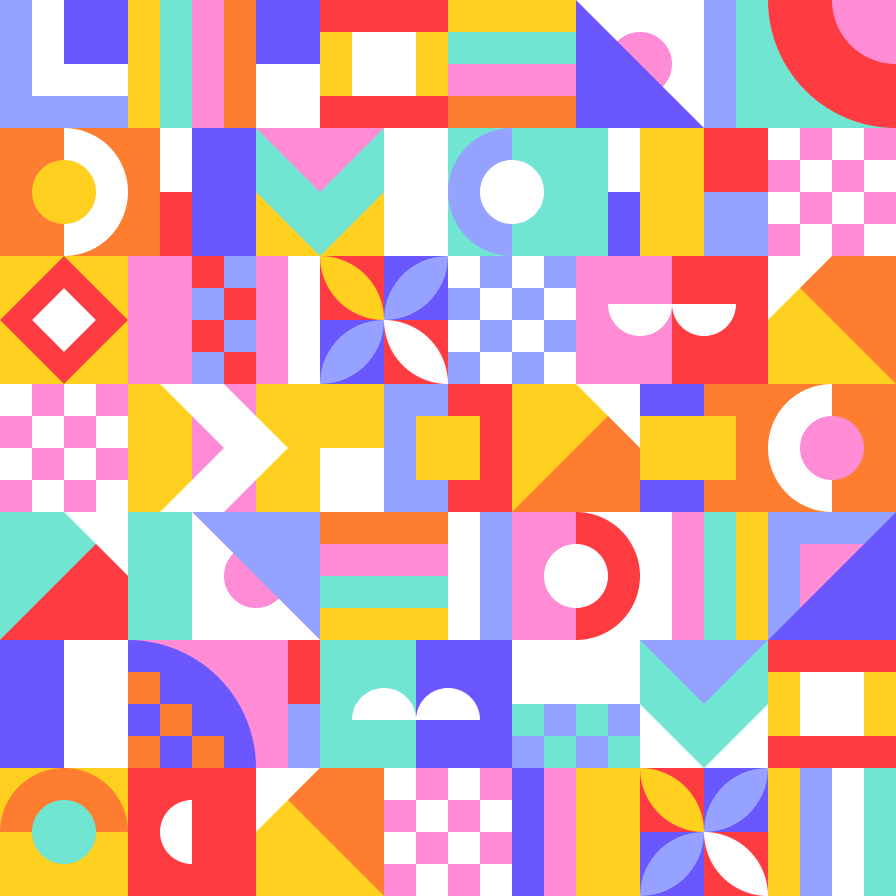
This pattern is drawn by a WebGL 2 fragment shader. Its source:

```glsl
#version 300 es
precision highp float;
// Seven rows of flat geometric tiles in eight bright colours.
uniform vec2 u_resolution;
out vec4 fragColor;

const vec3 WHITE = vec3(1.0);
const vec3 RED = vec3(1.0, 0.23, 0.26);
const vec3 ORANGE = vec3(1.0, 0.49, 0.19);
const vec3 YELLOW = vec3(1.0, 0.815, 0.125);
const vec3 TEAL = vec3(0.44, 0.90, 0.82);
const vec3 PINK = vec3(1.0, 0.55, 0.83);
const vec3 LILAC = vec3(0.59, 0.635, 1.0);
const vec3 VIOLET = vec3(0.42, 0.34, 1.0);

// Motifs: each fills a tile of 4 by 4 units, with q.y running downwards.
vec3 bars(float t, vec3 a, vec3 b, vec3 c, vec3 d) {
  return t < 1.0 ? a : t < 2.0 ? b : t < 3.0 ? c : d;
}
vec3 checker(vec2 q, vec3 even, vec3 odd) {
  return mod(floor(q.x) + floor(q.y), 2.0) < 0.5 ? even : odd;
}
vec3 ring(vec2 q, vec2 side, vec3 ground, vec3 arc, vec3 core) {
  float r = length(q - 2.0);
  return r < 1.0 ? core : r < 2.0 && dot(q - 2.0, side) > 0.0 ? arc : ground;
}
vec3 window(vec2 q) {
  vec2 a = abs(q - 2.0);
  return a.y > 1.0 ? RED : a.x > 1.0 ? YELLOW : WHITE;
}
vec3 chevron(vec2 q, vec3 top, vec3 bottom) {
  float h = q.y + abs(q.x - 2.0);
  return h < 2.0 ? top : h > 4.0 ? bottom : TEAL;
}
vec3 fold(vec2 q, vec3 upper, vec3 lower) {
  return q.x + q.y < 2.0 ? WHITE : q.y < q.x ? upper : lower;
}
vec3 hill(vec2 q, vec3 slope) {
  return q.y > q.x ? slope : length(q - 2.0) < 1.0 ? PINK : WHITE;
}
vec3 petals(vec2 q) {
  vec2 s = q - 2.0, a = abs(s);
  bool falling = s.x * s.y > 0.0;
  if (max(length(a - vec2(2, 0)), length(a - vec2(0, 2))) > 2.0) return falling ? RED : VIOLET;
  return !falling ? LILAC : s.x < 0.0 ? YELLOW : WHITE;
}
vec3 bowls(vec2 q, vec3 left, vec3 right) {
  float r = length(vec2(abs(q.x - 3.0) - 1.0, q.y - 1.5));
  return r < 1.0 && q.y > 1.5 ? WHITE : q.x < 3.0 ? left : right;
}

// Rows: x spans 28 units; e and o are tile positions on the even and half-shifted grids.
vec3 row0(float x, vec2 e, vec2 o) {
  if (x < 4.0) return e.x > 2.0 && e.y < 2.0 ? VIOLET : e.x > 1.0 && e.y < 3.0 ? WHITE : LILAC;
  if (x < 8.0) return bars(e.x, YELLOW, TEAL, PINK, ORANGE);
  if (x < 10.0) return e.y < 2.0 ? VIOLET : WHITE;
  if (x < 14.0) return window(o);
  if (x < 18.0) return bars(o.y, YELLOW, TEAL, PINK, ORANGE);
  if (x < 22.0) return hill(o, VIOLET);
  if (x < 24.0) return x < 23.0 ? LILAC : TEAL;
  float r = length(e - vec2(4, 0));
  return r < 2.0 ? PINK : r < 4.0 ? RED : TEAL;
}
vec3 row1(float x, vec2 e, vec2 o) {
  if (x < 4.0) return ring(e, vec2(1, 0), ORANGE, WHITE, YELLOW);
  if (x < 8.0) return bars(e.x, ORANGE, e.y < 2.0 ? WHITE : RED, VIOLET, VIOLET);
  if (x < 12.0) return chevron(e, PINK, YELLOW);
  if (x < 14.0) return WHITE;
  if (x < 18.0) return ring(o, vec2(-1, 0), TEAL, LILAC, WHITE);
  if (x < 20.0) return x < 19.0 ? TEAL : e.y < 2.0 ? WHITE : VIOLET;
  if (x < 24.0) return x < 22.0 ? YELLOW : e.y < 2.0 ? RED : LILAC;
  return checker(e, WHITE, PINK);
}
vec3 row2(float x, vec2 e, vec2 o) {
  if (x < 4.0) {
    float d = abs(e.x - 2.0) + abs(e.y - 2.0);
    return d < 1.0 ? WHITE : d < 2.0 ? RED : YELLOW;
  }
  if (x < 8.0) return x < 6.0 ? PINK : checker(e, RED, LILAC);
  if (x < 10.0) return x < 9.0 ? PINK : WHITE;
  if (x < 14.0) return petals(o);
  if (x < 18.0) return checker(o, WHITE, LILAC);
  if (x < 24.0) return bowls(vec2(x - 18.0, e.y), PINK, RED);
  return fold(e, ORANGE, YELLOW);
}
vec3 row3(float x, vec2 e, vec2 o) {
  if (x < 4.0) return checker(e, WHITE, PINK);
  if (x < 10.0) return abs(x + abs(e.y - 2.0) - 8.0) < 1.0 ? WHITE : abs(x - 7.0) < 1.0 ? PINK : YELLOW;
  if (x < 12.0) return e.y > 2.0 ? WHITE : YELLOW;
  bool band = abs(e.y - 2.0) < 1.0;
  if (x < 16.0) return band && abs(e.x - 2.0) < 1.0 ? YELLOW : e.x < 2.0 ? LILAC : RED;
  if (x < 20.0) return fold(vec2(4.0 - e.x, e.y), YELLOW, ORANGE);
  if (x < 24.0) return band && e.x < 3.0 ? YELLOW : e.x < 2.0 ? VIOLET : ORANGE;
  return ring(e, vec2(-1, 0), ORANGE, WHITE, PINK);
}
vec3 row4(float x, vec2 e, vec2 o) {
  if (x < 4.0) return fold(vec2(4.0 - e.x, e.y), TEAL, RED);
  if (x < 10.0) return x < 6.0 ? TEAL : hill(o.yx, LILAC);
  if (x < 14.0) return bars(o.y, ORANGE, PINK, TEAL, YELLOW);
  if (x < 16.0) return x < 15.0 ? WHITE : LILAC;
  if (x < 20.0) return ring(e, vec2(1, 0), e.x < 2.0 ? PINK : WHITE, RED, WHITE);
  if (x < 24.0) return bars(e.x, WHITE, PINK, TEAL, YELLOW);
  return e.x + e.y > 4.0 ? VIOLET : min(e.x, e.y) > 1.0 ? PINK : LILAC;
}
vec3 row5(float x, vec2 e, vec2 o) {
  if (x < 4.0) return x < 2.0 ? VIOLET : WHITE;
  if (x < 8.0) return length(e - vec2(0, 4)) > 4.0 ? PINK : floor(e.x) < floor(e.y) ? checker(e, VIOLET, ORANGE) : VIOLET;
  if (x < 10.0) return x < 9.0 ? PINK : e.y < 2.0 ? RED : LILAC;
  if (x < 16.0) return bowls(vec2(x - 10.0, 4.0 - e.y), TEAL, VIOLET);
  if (x < 20.0) return e.y < 2.0 ? WHITE : checker(e, TEAL, LILAC);
  return x < 24.0 ? chevron(e, LILAC, WHITE) : window(e);
}
vec3 row6(float x, vec2 e) {
  if (x < 4.0) return ring(e, vec2(0, -1), YELLOW, ORANGE, TEAL);
  if (x < 8.0) return e.x < 2.0 && length(e - 2.0) < 1.0 ? WHITE : RED;
  if (x < 12.0) return fold(e, ORANGE, YELLOW);
  if (x < 16.0) return checker(e, WHITE, PINK);
  if (x < 20.0) return bars(e.x, VIOLET, PINK, YELLOW, YELLOW);
  return x < 24.0 ? petals(e) : bars(e.x, YELLOW, LILAC, WHITE, TEAL);
}
vec3 pattern(vec2 p) {
  vec2 e = mod(p, 4.0), o = vec2(mod(p.x + 2.0, 4.0), e.y);
  int row = int(p.y / 4.0);
  return row < 1 ? row0(p.x, e, o) : row < 2 ? row1(p.x, e, o) : row < 3 ? row2(p.x, e, o) :
    row < 4 ? row3(p.x, e, o) : row < 5 ? row4(p.x, e, o) : row < 6 ? row5(p.x, e, o) : row6(p.x, e);
}

void main() {
  // Average sixteen staggered samples to smooth every edge.
  vec3 sum = vec3(0.0);
  for (int k = 0; k < 16; k++) {
    vec2 g = vec2(k % 4, k / 4);
    vec2 uv = (gl_FragCoord.xy - 0.5 + (g + (g.yx + 0.5) / 4.0) / 4.0) / u_resolution;
    sum += pattern(28.0 * vec2(uv.x, 1.0 - uv.y));
  }
  fragColor = vec4(sum / 16.0, 1.0);
}
```
